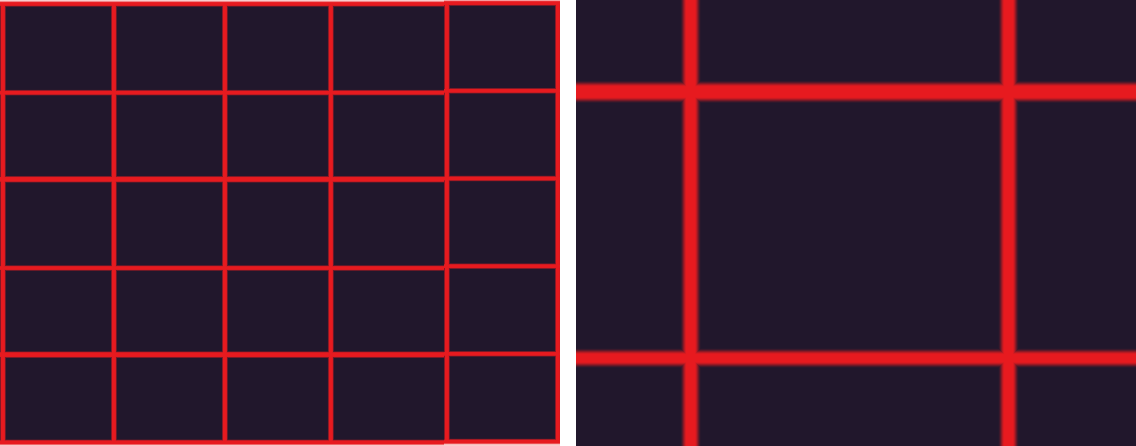
Left, the full canvas; right, a detail of the centre.
Give the GLSL for this pattern, as a Shadertoy shader.

```glsl
// A five by five lattice of soft red rules on a dark plum ground.
// Each rule is a distance band placed by a loop at an even pitch, with slight
// drifts in position and weight; the last column sits a little higher.

const int LAST = 5;                 // index of the closing rule on each axis
const vec2 FIRST = vec2(0.0052, 0.0082);
const vec2 PITCH = vec2(0.1982, 0.1966);
const float HALF_WIDTH = 0.0054;    // lengths are in canvas heights
const float BLUR = 0.0025;

const vec3 PLUM = vec3(0.130, 0.092, 0.174);
const vec3 RED = vec3(0.905, 0.103, 0.122);
const vec3 PALE = vec3(0.98, 0.80, 0.80);

// Coverage of a soft band around a centre line.
float band(float offset, float halfWidth, float blur) {
    return 1.0 - smoothstep(halfWidth - blur, halfWidth + blur, abs(offset));
}

// Upright rules; the fourth leans left of the even pitch.
float uprights(float x, float aspect, float blur) {
    float ink = 0.0;
    for (int i = 0; i <= LAST; i++) {
        float drift = i == 3 ? -0.009 : 0.0;
        float centre = (FIRST.x + PITCH.x * float(i) + drift) * aspect;
        ink = max(ink, band(x - centre, HALF_WIDTH, blur));
    }
    return ink;
}

// Level rules; inner even ones sag and inner odd ones are heavier.
float levels(float y, float uneven, float blur) {
    float ink = 0.0;
    for (int j = 0; j <= LAST; j++) {
        bool inner = j > 0 && j < LAST;
        bool odd = j % 2 == 1;
        float sag = inner && !odd ? 0.0024 * uneven : 0.0;
        float extra = inner && odd ? 0.0011 * uneven : 0.0;
        float centre = FIRST.y + PITCH.y * float(j) - sag;
        ink = max(ink, band(y - centre, HALF_WIDTH - 0.0003 + extra, blur));
    }
    return ink;
}

void mainImage(out vec4 fragColor, in vec2 fragCoord) {
    vec2 p = fragCoord / iResolution.y;
    float aspect = iResolution.x / iResolution.y;
    float blur = max(BLUR, 0.75 / iResolution.y);

    // Raise the last column from the left edge of its upright.
    float seam = (FIRST.x + PITCH.x * 4.0) * aspect - HALF_WIDTH;
    float raised = step(seam, p.x);
    float y = p.y - 0.0018 * raised;

    // The frame ends at the outer level rules, leaving a pale margin.
    float middle = FIRST.y + 0.5 * PITCH.y * float(LAST);
    float reach = 0.5 * PITCH.y * float(LAST);
    float inside = step(abs(y - middle), reach);

    float ink = max(uprights(p.x, aspect, blur) * inside,
                    levels(y, 1.0 - raised, blur));
    vec3 ground = mix(PALE, PLUM, inside);
    fragColor = vec4(mix(ground, RED, ink), 1.0);
}
```
